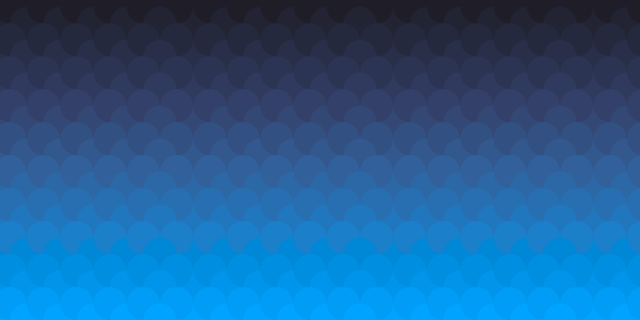
Reproduce this pattern procedurally as a WebGL 2 fragment shader.

```glsl
#version 300 es
precision highp float;

uniform vec2 u_resolution;
out vec4 fragColor;

// Layout, in units of the canvas height, measured from the top left
const vec2 PITCH = vec2(0.1042, 0.1030);
const vec2 FIRST_CENTER = vec2(0.1350, 0.1245);
const float RADIUS = 0.0516;

// Scales per horizontal repeat, and the two gaps with a special overlap
const float SLOTS = 6.0;
const float RAISED_SLOT = 3.0;
const float SUNKEN_SLOT = 4.0;

// Colour stops from the top row to the bottom row
const vec3 INK = vec3(0.118, 0.114, 0.157);
const vec3 INDIGO = vec3(0.200, 0.250, 0.412);
const vec3 DENIM = vec3(0.196, 0.376, 0.604);
const vec3 COBALT = vec3(0.106, 0.498, 0.788);
const vec3 AZURE = vec3(0.000, 0.530, 0.840);
const vec3 SKY = vec3(0.000, 0.640, 1.000);

float ramp(float from, float to, float x) {
    return clamp((x - from) / (to - from), 0.0, 1.0);
}

// Flat colour of a row; full and offset rows are counted alternately
vec3 rowColor(float row) {
    vec3 c = mix(INK, INDIGO, ramp(-1.0, 5.0, row));
    c = mix(c, DENIM, ramp(5.0, 9.0, row));
    c = mix(c, COBALT, ramp(9.0, 13.0, row));
    c = mix(c, AZURE, ramp(13.0, 14.0, row));
    return mix(c, SKY, ramp(14.0, 18.0, row));
}

// Smooth coverage of the disc centred on a grid position
float disc(vec2 cell, vec2 center) {
    float edge = 0.75 / u_resolution.y;
    float d = length((cell - center) * PITCH) - RADIUS;
    return 1.0 - smoothstep(-edge, edge, d);
}

void main() {
    vec2 p = gl_FragCoord.xy / u_resolution.y;
    p.y = 1.0 - p.y;
    vec2 cell = (p - FIRST_CENTER) / PITCH;
    vec2 base = floor(cell);

    // Overlap order of the offset disc and its two neighbours
    float slot = mod(base.x, SLOTS);
    float leftOver = slot == SUNKEN_SLOT ? 1.0 : 0.0;
    float rightOver = slot == RAISED_SLOT ? 0.0 : 1.0;

    // Paint row pairs downwards, each over the pair above
    vec3 color = rowColor(2.0 * base.y + 2.0);
    for (int i = -1; i <= 1; i++) {
        float y = base.y + float(i);
        float left = disc(cell, vec2(base.x, y));
        float right = disc(cell, vec2(base.x + 1.0, y));
        float middle = disc(cell, vec2(base.x + 0.5, y + 0.5));
        middle *= (1.0 - left * leftOver) * (1.0 - right * rightOver);
        color = mix(color, rowColor(2.0 * y + 1.0), max(left, right));
        color = mix(color, rowColor(2.0 * y + 2.0), middle);
    }

    fragColor = vec4(color, 1.0);
}
```
